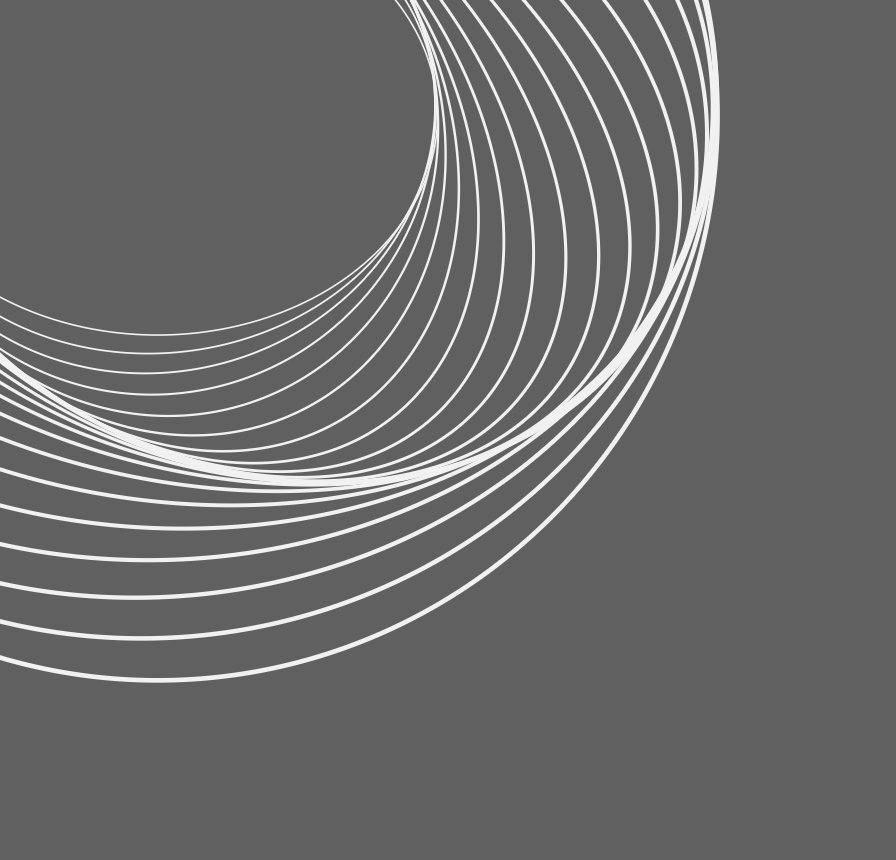
Reproduce this background procedurally as a Shadertoy shader.

```glsl
#define RING_COUNT 21
#define CENTER vec2(0.1758, 0.8307)
#define THIN_STROKE 0.0018
#define THICK_STROKE 0.0052
#define BACKGROUND vec3(0.378)
#define LINE_COLOR vec3(0.945)

const float PI = 3.14159265;

// Weighted sum of six sine harmonics that vanish at t = 0 and t = 1
float harmonics(float t, vec3 low, vec3 high) {
    vec3 order = vec3(1.0, 2.0, 3.0);
    return dot(low, sin(PI * t * order)) + dot(high, sin(PI * t * (order + 3.0)));
}

// Signed distance to an ellipse given by its x and y extents and its skew
float ellipseDistance(vec2 p, vec2 extent, float skew) {
    vec2 squared = extent * extent;
    float det = squared.x * squared.y - skew * skew;
    vec2 slope = vec2(squared.y * p.x - skew * p.y,
                      squared.x * p.y - skew * p.x) / det;
    float radius = sqrt(max(dot(p, slope), 1e-6));
    return (radius - 1.0) * radius / max(length(slope), 1e-4);
}

// Antialiased coverage of a stroke, valid below one pixel of width
float strokeCoverage(float d, float width, float pixel) {
    float outer = clamp((d + 0.5 * width) / pixel + 0.5, 0.0, 1.0);
    float inner = clamp((d - 0.5 * width) / pixel + 0.5, 0.0, 1.0);
    return outer - inner;
}

void mainImage(out vec4 fragColor, in vec2 fragCoord) {
    float pixel = 1.0 / iResolution.x;
    vec2 p = fragCoord * pixel - CENTER;
    p.y = -p.y;

    vec3 color = BACKGROUND;

    // Nested ellipses that turn and grow toward the outer circle
    for (int i = 0; i < RING_COUNT; i++) {
        float t = float(i) / float(RING_COUNT - 1);
        vec2 extent = mix(vec2(0.3125, 0.2448), vec2(0.6250, 0.6302), t);
        extent.x += harmonics(t, vec3(-0.0116, -0.0612, 0.0014),
                                 vec3(0.0040, 0.0, 0.0007));
        extent.y += harmonics(t, vec3(-0.0444, 0.0553, -0.0141),
                                 vec3(-0.0017, 0.0004, -0.0020));
        float skew = harmonics(t, vec3(0.0539, -0.0088, -0.0243),
                                  vec3(0.0085, -0.0058, 0.0020));

        float d = ellipseDistance(p, extent, skew);
        float width = mix(THIN_STROKE, THICK_STROKE, t);
        color = mix(color, LINE_COLOR, strokeCoverage(d, width, pixel));
    }

    fragColor = vec4(color, 1.0);
}
```
